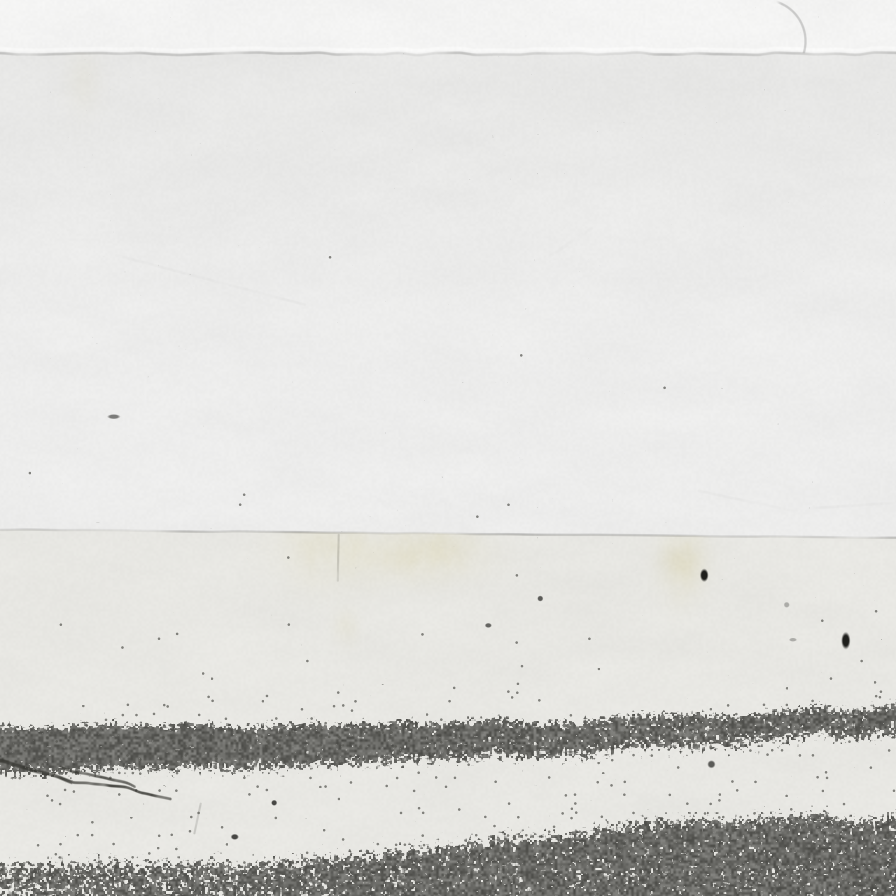
Write a WebGL 1 fragment shader that draws this texture.

```glsl
precision highp float;
uniform vec2 u_resolution;

float hash(vec2 p) {
  vec3 q = fract(vec3(p.xyx) * 0.1031);
  q += dot(q, q.yzx + 33.33);
  return fract((q.x + q.y) * q.z);
}

float noise(vec2 p) {
  vec2 i = floor(p), f = fract(p);
  f = f * f * (3.0 - 2.0 * f);
  return mix(mix(hash(i), hash(i + vec2(1.0, 0.0)), f.x),
             mix(hash(i + vec2(0.0, 1.0)), hash(i + vec2(1.0)), f.x), f.y);
}

float fbm(vec2 p) {
  float sum = 0.0, gain = 0.5;
  for (int i = 0; i < 4; i++) {
    sum += gain * noise(p);
    p = p * 2.03 + 17.3;
    gain *= 0.5;
  }
  return sum / 0.9375;
}

float segment(vec2 p, vec2 a, vec2 b) {
  vec2 d = b - a;
  return length(p - a - d * clamp(dot(p - a, d) / dot(d, d), 0.0, 1.0));
}

float stroke(float d, float width) {
  return 1.0 - smoothstep(width * 0.3, width + 0.001, abs(d));
}

float spot(vec2 p, vec2 center, vec2 radius) {
  return 1.0 - smoothstep(0.6, 1.25, length((p - center) / radius));
}

float glow(vec2 p, vec2 center, vec2 radius) {
  vec2 q = (p - center) / radius;
  return exp(-dot(q, q));
}

void main() {
  vec2 uv = gl_FragCoord.xy / u_resolution;
  float x = uv.x, y = uv.y;
  float fine = noise(uv * 370.0);
  float mottled = fbm(uv * vec2(12.0, 32.0));

  // Three sheets of paper
  float topEdge = 0.941 + 0.003 * (noise(vec2(x * 45.0, 3.0)) - 0.5);
  float seam = 0.409 - 0.009 * x + 0.001 * (noise(vec2(x * 30.0, 8.0)) - 0.5);
  float isTop = smoothstep(-0.0015, 0.0015, y - topEdge);
  float isLower = 1.0 - smoothstep(-0.0015, 0.0015, y - seam);
  vec3 color = mix(vec3(0.927, 0.927, 0.924), vec3(0.907, 0.907, 0.902), smoothstep(0.6, 0.94, y));
  color = mix(color, vec3(0.953, 0.953, 0.95), isTop);
  color = mix(color, vec3(0.908, 0.906, 0.889), isLower);
  color += 0.025 * (mottled - 0.5) + 0.014 * (fine - 0.5);

  // Sheet edges and their shadows
  color -= 0.11 * stroke(y - topEdge + 0.001, 0.0015) * (0.4 + noise(vec2(x * 35.0, 1.0)));
  color += 0.02 * stroke(y - topEdge - 0.004, 0.002);
  color -= 0.15 * stroke(y - seam, 0.0012) * (0.3 + noise(vec2(x * 24.0, 5.0)));

  // Ochre stains
  float stain = 0.8 * glow(uv, vec2(0.48, 0.385), vec2(0.055, 0.028))
    + 0.6 * glow(uv, vec2(0.37, 0.385), vec2(0.055, 0.035))
    + 0.9 * glow(uv, vec2(0.762, 0.373), vec2(0.022, 0.035))
    + 0.4 * glow(uv, vec2(0.385, 0.3), vec2(0.012, 0.018));
  stain *= isLower * (0.4 + 1.2 * fbm(uv * vec2(55.0, 35.0)));
  stain += 0.25 * glow(uv, vec2(0.093, 0.91), vec2(0.018, 0.035)) * (1.0 - isTop);
  color -= stain * vec3(0.025, 0.037, 0.1);

  // Faint creases and a curved hair
  float crease = stroke(segment(uv, vec2(0.13, 0.715), vec2(0.34, 0.66)), 0.0015)
    + stroke(segment(uv, vec2(0.78, 0.452), vec2(0.88, 0.431)), 0.0015)
    + stroke(segment(uv, vec2(0.88, 0.431), vec2(1.0, 0.439)), 0.0015)
    + stroke(segment(uv, vec2(0.615, 0.715), vec2(0.66, 0.745)), 0.002);
  color -= 0.025 * crease * noise(uv * 60.0);
  float hair = stroke(length(uv - vec2(0.853, 0.954)) - 0.046, 0.0012);
  color -= 0.16 * hair * isTop * smoothstep(0.865, 0.873, x);
  float upright = stroke(segment(uv, vec2(0.378, 0.403), vec2(0.377, 0.352)), 0.001)
    + stroke(segment(uv, vec2(0.224, 0.103), vec2(0.217, 0.07)), 0.001);
  color -= 0.16 * upright * (0.4 + 0.6 * noise(uv * 120.0));

  // Grainy charcoal: an upper band and a lower field
  float waver = 0.012 * (fbm(vec2(x * 22.0, 4.0)) - 0.5);
  float bandCenter = 0.164 + 0.034 * x * x + waver;
  float bandHalf = mix(0.025, 0.015, x);
  float bandOffset = y - bandCenter;
  float softness = mix(0.009, 0.014, step(bandOffset, 0.0));
  float band = 1.0 - smoothstep(-softness, softness * 1.3, abs(bandOffset) - bandHalf);
  band *= mix(1.0, 0.86, smoothstep(0.2, 0.7, x));
  float fieldTop = 0.041 + 0.05 * smoothstep(0.25, 0.87, x) + waver;
  float field = 1.0 - smoothstep(-0.018, 0.014, y - fieldTop);
  field *= mix(0.72, 0.87, smoothstep(0.1, 0.6, x));
  float density = max(band, field);
  float grain = mix(noise(uv * 300.0), hash(floor(uv * 384.0)), 0.5);
  float ink = smoothstep(-0.1, 0.1, density * 0.97 - 0.04 - grain);
  float tone = 0.26 + 0.24 * noise(uv * 340.0 + 51.0);
  color = mix(color, vec3(tone, tone, tone - 0.015), ink * 0.95);

  // Loose specks around the charcoal
  vec2 cell = floor(uv * 200.0);
  vec2 jitter = 0.3 + 0.4 * vec2(hash(cell + 7.0), hash(cell + 31.0));
  float nearInk = 0.09 * exp(-abs(bandOffset) * 28.0) + 0.07 * exp(-abs(y - fieldTop) * 40.0);
  float speck = step(hash(cell), nearInk) * (1.0 - smoothstep(0.15, 0.42, length(fract(uv * 200.0) - jitter)));
  color = mix(color, vec3(0.33, 0.33, 0.31), 0.7 * speck);

  // Dark scratches at the lower left
  vec2 bent = uv + vec2(0.0, 0.006 * (noise(vec2(x * 50.0, 2.0)) - 0.5));
  float scratch = stroke(segment(bent, vec2(0.0, 0.154), vec2(0.08, 0.13)), 0.0022);
  scratch = max(scratch, stroke(segment(bent, vec2(0.08, 0.13), vec2(0.19, 0.111)), 0.0015));
  scratch = max(scratch, stroke(segment(bent, vec2(0.07, 0.145), vec2(0.15, 0.122)), 0.0015));
  color = mix(color, vec3(0.2, 0.2, 0.18), scratch * (0.5 + 0.4 * noise(uv * 130.0)));

  // Ink spots
  float spots = spot(uv, vec2(0.786, 0.358), vec2(0.0042, 0.0065));
  spots = max(spots, spot(uv, vec2(0.944, 0.285), vec2(0.0045, 0.0085)));
  spots = max(spots, 0.7 * spot(uv, vec2(0.603, 0.332), vec2(0.003)));
  spots = max(spots, 0.65 * spot(uv, vec2(0.545, 0.302), vec2(0.0035, 0.0025)));
  spots = max(spots, 0.55 * spot(uv, vec2(0.127, 0.535), vec2(0.0065, 0.0025)));
  spots = max(spots, 0.3 * spot(uv, vec2(0.878, 0.325), vec2(0.003)));
  spots = max(spots, 0.3 * spot(uv, vec2(0.885, 0.286), vec2(0.004, 0.002)));
  spots = max(spots, 0.8 * spot(uv, vec2(0.306, 0.104), vec2(0.003)));
  spots = max(spots, 0.8 * spot(uv, vec2(0.262, 0.066), vec2(0.004, 0.003)));
  spots = max(spots, 0.7 * spot(uv, vec2(0.794, 0.147), vec2(0.004)));
  color = mix(color, vec3(0.12, 0.12, 0.11), spots);

  gl_FragColor = vec4(clamp(color, 0.0, 1.0), 1.0);
}
```
